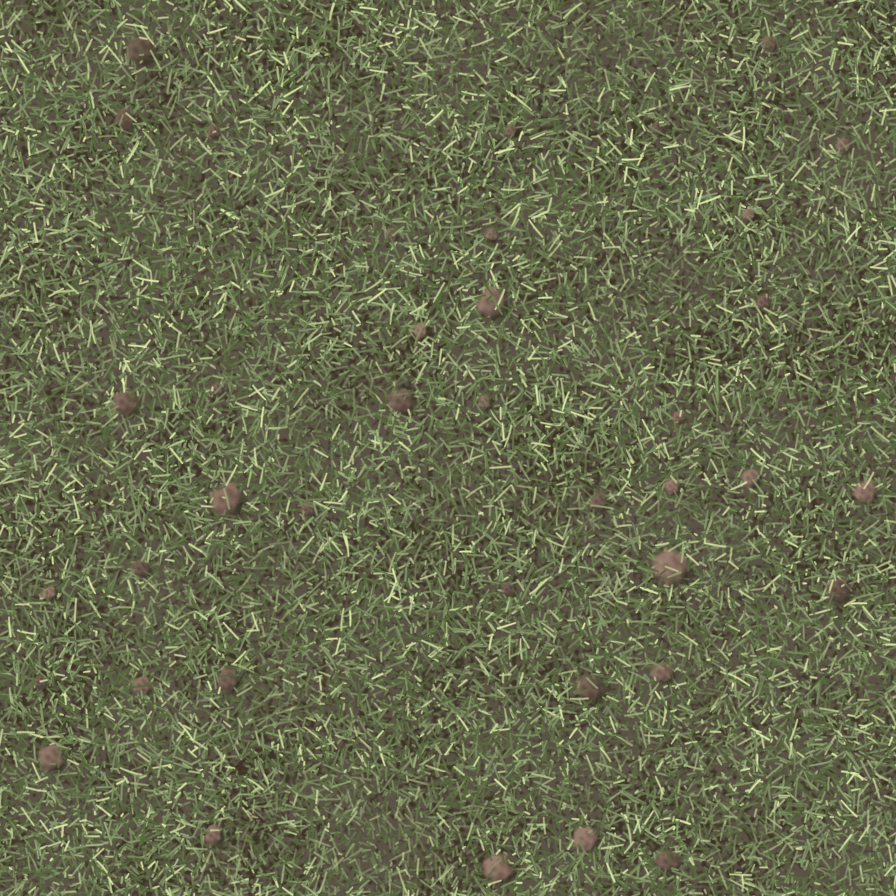
A WebGL 1 fragment shader for this texture:

```glsl
precision highp float;
// Short meadow turf seen from above: fine straight grass blades lie in all
// directions over mottled brown soil, with a few pinkish pebbles between them.
// Blades are jittered line segments in rotated grids, painted layer on layer.
uniform vec2 u_resolution;

const vec3 SOIL_DARK    = vec3(0.235, 0.205, 0.145);
const vec3 SOIL_LIGHT   = vec3(0.355, 0.33, 0.275);
const vec3 BLADE_SHADE  = vec3(0.34, 0.40, 0.24);
const vec3 BLADE_GREEN  = vec3(0.53, 0.60, 0.42);
const vec3 BLADE_GLINT  = vec3(0.90, 0.95, 0.68);
const vec3 PEBBLE_DARK  = vec3(0.34, 0.28, 0.24);
const vec3 PEBBLE_LIGHT = vec3(0.60, 0.49, 0.43);
const vec3 SHADOW       = vec3(0.19, 0.17, 0.13);

const int   LAYERS         = 6;
const int   PEBBLE_LAYER   = 5;      // blades from this layer on cover pebbles
const float BLADE_GRID     = 70.0;   // blade cells across the canvas
const float BLADE_SHORT    = 0.10;   // half lengths, in cells
const float BLADE_LONG     = 1.0;
const float BLADE_WIDTH    = 0.0023; // soft half width, in canvas units
const float BLADE_OPACITY  = 0.95;
const float PATCHINESS     = 0.55;   // how far growth thins out in places
const float PEBBLE_GRID    = 10.0;
const float PEBBLE_CHANCE  = 0.33;
const float PEBBLE_MIN     = 0.007;
const float PEBBLE_MAX     = 0.018;

vec4 hash4(vec2 p) {
  vec4 q = fract(p.xyxy * vec4(0.1031, 0.1030, 0.0973, 0.1099));
  q += dot(q, q.wzxy + 33.33);
  return fract((q.xxyz + q.yzzw) * q.zywx);
}

vec2 gradient(vec2 cell) {
  float a = 6.2832 * hash4(cell + 71.0).x;
  return vec2(cos(a), sin(a));
}

// Gradient noise, roughly -0.7 to 0.7
float noise(vec2 p) {
  vec2 i = floor(p), f = fract(p);
  vec2 u = f * f * f * (f * (f * 6.0 - 15.0) + 10.0);
  vec2 e = vec2(1.0, 0.0);
  float low  = mix(dot(gradient(i), f), dot(gradient(i + e), f - e), u.x);
  float high = mix(dot(gradient(i + e.yx), f - e.yx),
                   dot(gradient(i + 1.0), f - 1.0), u.x);
  return mix(low, high, u.y);
}

mat2 rotation(float a) {
  float c = cos(a), s = sin(a);
  return mat2(c, s, -s, c);
}

vec3 soil(vec2 uv) {
  float mottle = noise(uv * 170.0) + 0.5 * noise(uv * 60.0) + 0.5 * noise(uv * 9.0);
  return mix(SOIL_DARK, SOIL_LIGHT, smoothstep(-0.6, 0.2, mottle));
}

vec3 bladeColor(float tone) {
  vec3 green = mix(BLADE_SHADE, BLADE_GREEN, smoothstep(0.1, 0.7, tone));
  return mix(green, BLADE_GLINT, smoothstep(0.65, 1.0, tone));
}

// One layer of blades, painted over the ground colour
vec3 paintBlades(vec3 ground, vec2 uv, float layer, float lushness, float soft) {
  vec2 p = rotation(layer * 0.83) * uv * BLADE_GRID + 150.0 + layer * 37.3;
  vec2 home = floor(p);
  float toneScale = mix(0.78, 1.0, layer / float(LAYERS - 1));
  for (int y = -1; y <= 1; y++) {
    for (int x = -1; x <= 1; x++) {
      vec2 cell = home + vec2(float(x), float(y));
      vec4 r = hash4(cell + layer * 113.0);
      vec4 s = hash4(cell + layer * 59.0 + 401.0);
      float halfLength = mix(BLADE_SHORT, BLADE_LONG, r.w * r.w);
      vec2 q = rotation(6.2832 * r.z) * (p - cell - r.xy);
      q.y += (s.y - 0.5) * 0.15 * q.x * q.x;
      float beyond = max(abs(q.x) - halfLength * 0.9, 0.0);
      float dist = length(vec2(beyond, q.y)) / BLADE_GRID;
      float taper = mix(1.0, 0.8, clamp(q.x / halfLength, 0.0, 1.0));
      float cover = 1.0 - smoothstep(0.0, soft * taper, dist);
      ground = mix(ground, bladeColor(s.x * toneScale), cover * lushness);
    }
  }
  return ground;
}

// Scattered pebbles lit from the upper left, shadowed at the lower right
vec3 paintPebbles(vec3 ground, vec2 uv, float pixel) {
  vec2 p = uv * PEBBLE_GRID + 20.0;
  vec2 cell = floor(p);
  vec4 r = hash4(cell + 907.0);
  vec4 s = hash4(cell + 523.0);
  float present = step(r.w, PEBBLE_CHANCE);
  float radius = mix(PEBBLE_MIN, PEBBLE_MAX, r.z * r.z);
  vec2 q = (p - cell - mix(vec2(0.3), vec2(0.7), r.xy)) / PEBBLE_GRID / radius;
  vec2 turned = rotation(6.2832 * s.x) * q * vec2(1.0, mix(1.0, 1.35, s.y));
  float edge = length(turned) + 0.35 * noise(q * 1.3 + cell * 7.0);
  float blur = 0.18 + pixel / radius;
  float shade = 1.0 - smoothstep(0.5, 1.25, length(q - vec2(0.4, -0.35)));
  float body = 1.0 - smoothstep(1.0 - blur, 1.0 + blur, edge);
  float light = 0.5 + 0.35 * dot(q, vec2(-0.6, 0.6)) + 0.5 * noise(q * 2.0 + 31.0);
  vec3 stone = mix(PEBBLE_DARK, PEBBLE_LIGHT, clamp(light + s.z * 0.7 - 0.35, 0.0, 1.0));
  ground = mix(ground, SHADOW, 0.7 * shade * present);
  return mix(ground, stone, body * present);
}

void main() {
  float pixel = 1.0 / min(u_resolution.x, u_resolution.y);
  vec2 uv = gl_FragCoord.xy * pixel;
  float soft = max(BLADE_WIDTH, 1.1 * pixel);
  float growth = noise(uv * 8.0 + 5.0) + 0.7 * noise(uv * 22.0 + 40.0);
  float lushness = BLADE_OPACITY * clamp(0.92 + PATCHINESS * growth, 0.5, 1.0);

  vec3 color = soil(uv);
  for (int i = 0; i < LAYERS; i++) {
    if (i == PEBBLE_LAYER) color = paintPebbles(color, uv, pixel);
    color = paintBlades(color, uv, float(i), lushness, soft);
  }
  gl_FragColor = vec4(color, 1.0);
}
```
